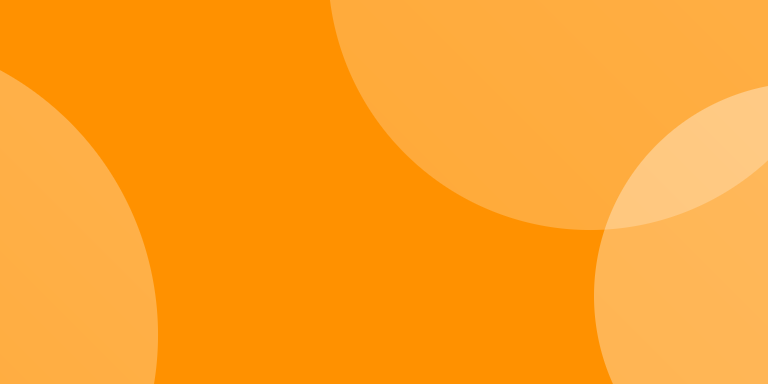
A Shadertoy shader for this background:

```glsl
// Flat orange background with three large translucent white discs.

const vec3 ORANGE = vec3(1.0, 0.569, 0.0);
const vec3 WHITE = vec3(1.0);

// Blends a disc over the base; its opacity rises from lower left to upper right.
vec3 addDisc(vec3 base, vec2 p, vec2 center, float radius, vec2 opacityRange, float pixel) {
    vec2 offset = p - center;
    float edgeDistance = length(offset) - radius;
    float coverage = clamp(0.5 - edgeDistance / pixel, 0.0, 1.0);
    float along = dot(offset / radius, vec2(0.7071)) * 0.5 + 0.5;
    float opacity = mix(opacityRange.x, opacityRange.y, clamp(along, 0.0, 1.0));
    return mix(base, WHITE, coverage * opacity);
}

void mainImage(out vec4 fragColor, in vec2 fragCoord) {
    // Canvas height is one unit.
    vec2 p = fragCoord / iResolution.y;
    float pixel = 1.0 / iResolution.y;

    vec3 color = ORANGE;
    // Left disc
    color = addDisc(color, p, vec2(-0.3724, 0.1276), 0.7839, vec2(0.21, 0.285), pixel);
    // Top disc
    color = addDisc(color, p, vec2(1.5365, 1.0833), 0.6823, vec2(0.23, 0.28), pixel);
    // Right disc, overlapping the top one
    color = addDisc(color, p, vec2(2.1034, 0.2292), 0.5565, vec2(0.325, 0.365), pixel);

    fragColor = vec4(color, 1.0);
}
```
